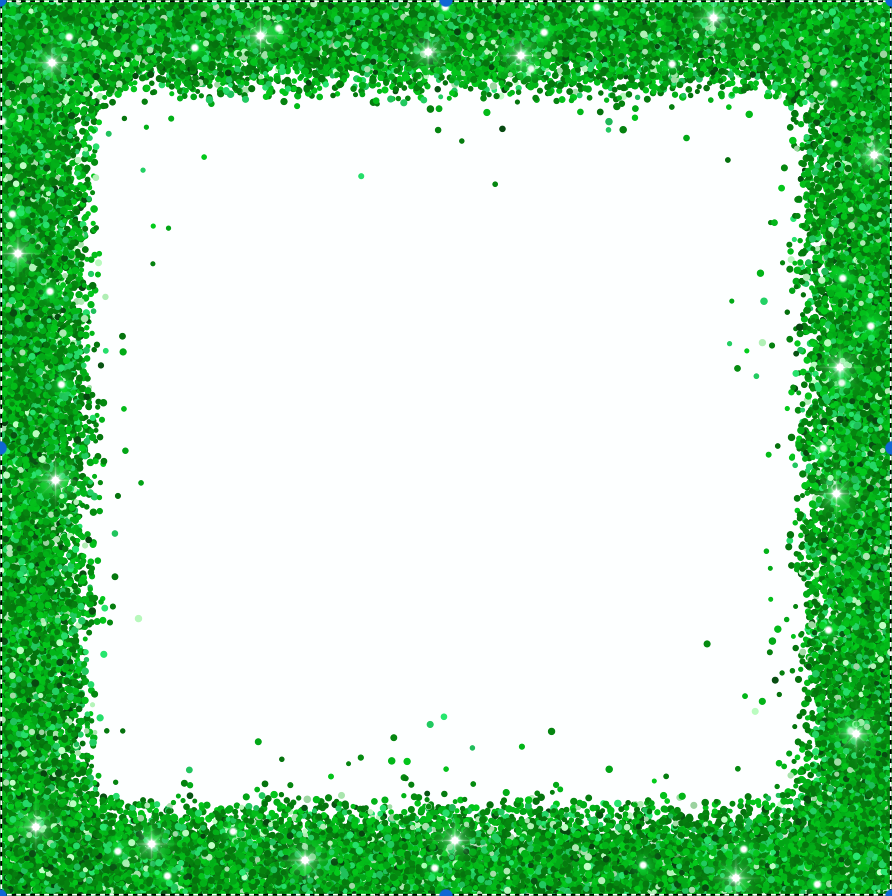
Give the GLSL for this background, as a Shadertoy shader.

```glsl
// A white panel framed by dense green glitter that thins out toward the middle.
// Layers of jittered dots are kept by a density taken from a rounded box distance,
// then star sparkles, small glints and a dashed border with round handles go on top.

const vec3 PAPER = vec3(0.993, 1.0, 1.0);
const vec3 DEEP = vec3(0.03, 0.31, 0.07);
const vec3 DARK = vec3(0.02, 0.51, 0.06);
const vec3 BRIGHT = vec3(0.01, 0.74, 0.10);
const vec3 MINT = vec3(0.14, 0.84, 0.40);
const vec3 PALE = vec3(0.70, 0.95, 0.72);
const vec3 HANDLE = vec3(0.06, 0.40, 0.83);

const int LAYERS = 8;
const float CELL = 0.0095;         // spacing of the dots in one layer
const vec2 DOT_RADIUS = vec2(0.0027, 0.0042);
const float MARGIN = 0.098;        // frame width
const float CORNER = 0.055;        // inner corner radius
const float WOBBLE = 0.014;        // unevenness of the inner edge
const float GLINT_CELL = 0.075;

// Sparkle places along each side, and their shared depth from that side
const vec4 ALONG_LEFT = vec4(0.077, 0.464, 0.717, 0.930);
const vec4 ALONG_RIGHT = vec4(0.181, 0.449, 0.827, 0.590);
const vec4 ALONG_TOP = vec4(0.292, 0.584, 0.800, 0.480);
const vec4 ALONG_BOTTOM = vec4(0.342, 0.510, 0.825, 0.170);
const vec4 DEPTH = vec4(0.040, 0.062, 0.020, 0.058);

vec3 hash3(vec2 p) {
    vec3 q = fract(vec3(p.xyx) * vec3(0.1031, 0.1030, 0.0973));
    q += dot(q, q.yxz + 33.33);
    return fract((q.xxy + q.yxx) * q.zyx);
}

float cornerSlope(vec2 cell, vec2 offset) {
    return dot(hash3(cell + 71.0).xy * 2.0 - 1.0, offset);
}

float gradientNoise(vec2 p) {
    vec2 i = floor(p), f = fract(p);
    vec2 u = f * f * f * (f * (f * 6.0 - 15.0) + 10.0);
    vec2 e = vec2(1.0, 0.0);
    return mix(mix(cornerSlope(i, f), cornerSlope(i + e, f - e), u.x),
               mix(cornerSlope(i + e.yx, f - e.yx), cornerSlope(i + 1.0, f - 1.0), u.x), u.y);
}

// Signed distance to the inner panel: positive within the frame
float frameDepth(vec2 p, vec2 size) {
    vec2 q = abs(p - 0.5 * size) - (0.5 * size - MARGIN - CORNER);
    return length(max(q, 0.0)) + min(max(q.x, q.y), 0.0) - CORNER;
}

float density(vec2 p, vec2 size) {
    float d = frameDepth(p, size) + WOBBLE * gradientNoise(p * 14.0);
    return smoothstep(-0.02, 0.045, d) + 0.04 * exp(min(d, 0.0) / 0.025);
}

vec3 dotColor(vec2 h) {
    vec3 c = h.x < 0.39 ? DARK : h.x < 0.80 ? BRIGHT : h.x < 0.92 ? MINT : h.x < 0.965 ? PALE : DEEP;
    return c * mix(0.86, 1.08, h.y);
}

vec3 paintDots(vec3 col, vec2 p, vec2 size, float px) {
    for (int layer = 0; layer < LAYERS; layer++) {
        float seed = float(layer);
        vec2 g = p / CELL + seed * vec2(0.37, 0.61) + 10.0;
        for (int k = 0; k < 9; k++) {
            vec2 id = floor(g) + vec2(k % 3 - 1, k / 3 - 1);
            vec3 h = hash3(id + seed * 157.0);
            vec2 toDot = (id + h.xy - g) * CELL;
            vec3 look = hash3(id + seed * 157.0 + 613.0);
            float edge = length(toDot) - mix(DOT_RADIUS.x, DOT_RADIUS.y, look.z);
            if (edge < px && h.z < density(p + toDot, size))
                col = mix(col, dotColor(look.xy), smoothstep(0.6 * px, -0.6 * px, edge));
        }
    }
    return col;
}

// Small round lights scattered in the frame
vec3 paintGlints(vec3 col, vec2 p, vec2 size) {
    for (int k = 0; k < 9; k++) {
        vec2 id = floor(p / GLINT_CELL) + vec2(k % 3 - 1, k / 3 - 1);
        vec3 h = hash3(id + 29.0);
        vec2 center = (id + h.xy) * GLINT_CELL;
        if (h.z > 0.45 || frameDepth(center, size) < 0.02) continue;
        float r = length(p - center);
        col = mix(col, vec3(0.1, 0.95, 0.3), 0.6 * exp(-r * r / 0.00010));
        col = mix(col, vec3(1.0), smoothstep(0.006, 0.002, r));
    }
    return col;
}

float ray(vec2 q) {
    q = abs(q);
    return exp(-q.x / 0.0011 - q.y / 0.010) + exp(-q.y / 0.0011 - q.x / 0.010);
}

vec3 paintSparkles(vec3 col, vec2 p, vec2 size) {
    for (int i = 0; i < 16; i++) {
        int side = i / 4, k = i % 4;
        float d = DEPTH[k];
        vec2 center = side == 0 ? vec2(d, ALONG_LEFT[k] * size.y)
                    : side == 1 ? vec2(size.x - d, ALONG_RIGHT[k] * size.y)
                    : side == 2 ? vec2(ALONG_TOP[k] * size.x, size.y - d)
                    : vec2(ALONG_BOTTOM[k] * size.x, d);
        vec2 q = p - center;
        float r2 = dot(q, q);
        vec2 diagonal = vec2(q.x + q.y, q.x - q.y) * 0.7071;
        col = mix(col, vec3(0.35, 0.9, 0.5), 0.55 * exp(-r2 / 0.00022));
        col = mix(col, vec3(1.0), min(1.0, ray(q) + 0.6 * ray(diagonal) + exp(-r2 / 0.00002)));
    }
    return col;
}

// Dashed outline with handles at the corners and side middles
vec3 paintBorder(vec3 col, vec2 p, vec2 size, float px) {
    vec2 inset = min(p, size - p);
    float run = inset.x < inset.y ? p.y : p.x;
    float dash = smoothstep(0.2, 0.3, abs(fract(run / 0.0104) - 0.5));
    float line = smoothstep(0.5 * px, -0.5 * px, abs(min(inset.x, inset.y) - 0.0015) - 0.001);
    col = mix(col, vec3(dash), line);
    vec2 knot = round(p / size * 2.0) * 0.5 * size;
    float handle = length(p - knot) - 0.0075;
    bool middle = length(knot - 0.5 * size) < 0.1;
    return middle ? col : mix(col, HANDLE, smoothstep(px, -px, handle));
}

void mainImage(out vec4 fragColor, in vec2 fragCoord) {
    float px = 1.0 / iResolution.y;
    vec2 p = fragCoord * px, size = iResolution.xy * px;
    float depth = frameDepth(p, size);
    vec3 col = mix(PAPER, DARK, smoothstep(0.025, 0.07, depth));
    if (depth > -0.12) {
        col = paintDots(col, p, size, px);
        col = paintGlints(col, p, size);
        col = paintSparkles(col, p, size);
        col = paintBorder(col, p, size, px);
    }
    fragColor = vec4(col, 1.0);
}
```
